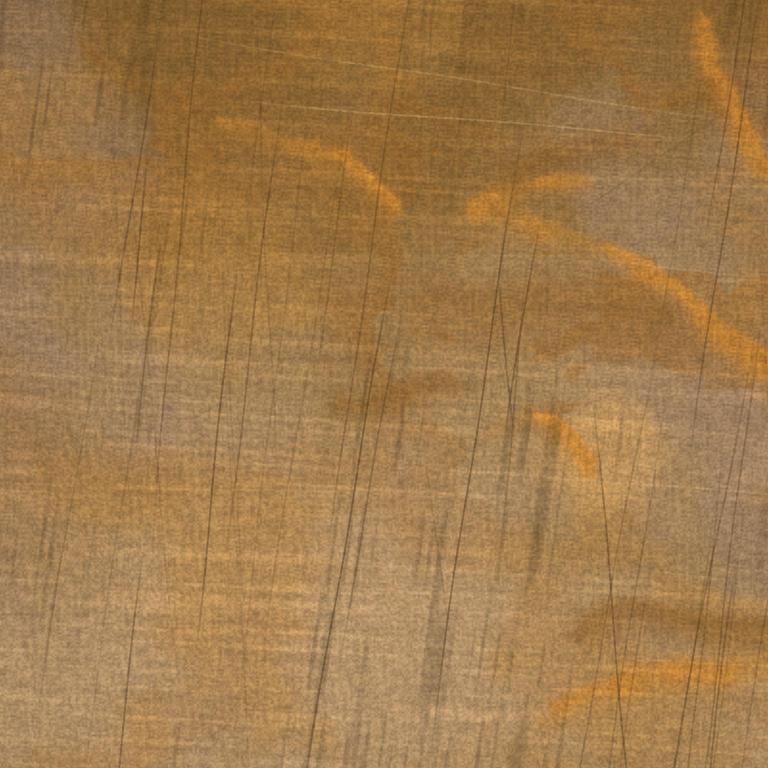
A Shadertoy shader for this texture:

```glsl
float hash(vec2 p) {
    return fract(sin(dot(p, vec2(127.1, 311.7))) * 43758.5453);
}

float noise(vec2 p) {
    vec2 cell = floor(p), f = fract(p);
    f = f * f * (3.0 - 2.0 * f);
    return mix(mix(hash(cell), hash(cell + vec2(1, 0)), f.x),
               mix(hash(cell + vec2(0, 1)), hash(cell + vec2(1, 1)), f.x), f.y);
}

float fbm(vec2 p) {
    float sum = 0.0, amp = 0.52;
    for (int i = 0; i < 5; i++) {
        sum += amp * noise(p);
        p = mat2(0.8, 0.6, -0.6, 0.8) * p * 2.03 + 17.3;
        amp *= 0.5;
    }
    return sum;
}

// Soft band from a to b, steeper on its left side
float vein(vec2 p, vec2 a, vec2 b, float width) {
    vec2 ab = b - a, ap = p - a;
    float t = clamp(dot(ap, ab) / dot(ab, ab), 0.0, 1.0);
    float d = length(ap - ab * t) / width;
    d *= ab.x * ap.y > ab.y * ap.x ? 1.7 : 0.85;
    return exp(-d * d);
}

// Scattered long hairlines running along y
float scratches(vec2 p, float seed, int count, float lean, float spread) {
    float sum = 0.0;
    for (int i = 0; i < count; i++) {
        vec2 id = vec2(float(i) + 1.0, seed);
        float slope = lean + spread * (hash(id + 3.1) - 0.5);
        float along = p.y - hash(id + 5.7);
        float bend = 0.012 * along * along + 0.0015 * sin(along * 14.0 + id.x);
        float d = abs(p.x - hash(id) * 1.2 + 0.1 - slope * along - bend);
        float reach = 0.12 + 0.5 * hash(id + 9.2);
        float fade = 1.0 - smoothstep(reach * 0.4, reach, abs(along));
        float line = 1.0 - smoothstep(0.0003, 0.0022, d);
        sum += line * fade * (0.25 + 0.75 * pow(hash(id + 7.9), 2.0));
    }
    return min(sum, 1.0);
}

void mainImage(out vec4 fragColor, in vec2 fragCoord) {
    vec2 uv = fragCoord / iResolution.xy;
    vec2 warp = vec2(fbm(uv * 5.0 + 2.0), fbm(uv * 5.0 + 31.0)) - 0.5;
    vec2 p = uv + 0.13 * warp;
    float cloud = fbm(p * vec2(2.5, 4.0) + 8.0);
    float patches = fbm(p * vec2(3.0, 5.5) + 51.0);

    // Aged cloth, brown above and pale below
    float height = uv.y + 0.7 * (cloud - 0.5) + 0.08 * (uv.x - 0.5);
    vec3 color = mix(vec3(0.70, 0.565, 0.405), vec3(0.625, 0.495, 0.325), smoothstep(0.05, 0.6, height));
    color = mix(color, vec3(0.53, 0.385, 0.19), smoothstep(0.5, 0.98, height));
    float mauve = smoothstep(0.48, 0.66, fbm(p * vec2(3.5, 2.5) + 77.0));
    color = mix(color, vec3(0.61, 0.49, 0.385), 0.6 * mauve);

    // Rusty patches with a crisp tide line on one side
    float rust = smoothstep(0.53, 0.56, patches) * (1.0 - smoothstep(0.56, 0.72, patches));
    color = mix(color, vec3(0.60, 0.405, 0.18), 0.55 * rust * smoothstep(0.15, 0.65, uv.y));
    float tan_ = smoothstep(0.5, 0.7, fbm(p * vec2(4.0, 6.0) + 120.0));
    color = mix(color, vec3(0.68, 0.49, 0.24), 0.45 * tan_);

    // Dark folds beside the orange veins
    vec2 q = uv + 0.09 * warp;
    float fold = vein(q, vec2(0.58, 0.63), vec2(0.83, 0.60), 0.055)
               + vein(q, vec2(0.42, 0.49), vec2(0.60, 0.52), 0.020)
               + vein(q, vec2(0.68, 0.78), vec2(0.82, 0.84), 0.030)
               + vein(q, vec2(0.76, 0.17), vec2(1.02, 0.20), 0.025);
    color = mix(color, vec3(0.54, 0.365, 0.16), 0.55 * min(fold, 1.0));

    // Pale worn spot
    float worn = length((q - vec2(0.765, 0.395)) / vec2(0.085, 0.085));
    worn = 1.0 - smoothstep(0.55, 1.1, worn + 1.4 * (patches - 0.5));
    color = mix(color, vec3(0.79, 0.61, 0.37), 0.6 * worn);

    // Orange veins
    float orange = vein(q, vec2(0.64, 0.75), vec2(0.84, 0.65), 0.018)
                 + vein(q, vec2(0.84, 0.65), vec2(1.03, 0.49), 0.018)
                 + vein(q, vec2(0.64, 0.75), vec2(0.78, 0.78), 0.012)
                 + vein(q, vec2(0.30, 0.84), vec2(0.43, 0.81), 0.015)
                 + vein(q, vec2(0.43, 0.81), vec2(0.51, 0.75), 0.012)
                 + vein(q, vec2(0.93, 0.98), vec2(1.01, 0.79), 0.016)
                 + vein(q, vec2(0.73, 0.07), vec2(1.03, 0.16), 0.022)
                 + vein(q, vec2(0.69, 0.45), vec2(0.75, 0.38), 0.014);
    orange *= 0.45 + 0.8 * smoothstep(0.3, 0.65, fbm(uv * 12.0 + 4.0));
    color = mix(color, vec3(0.78, 0.51, 0.19), 0.75 * min(orange, 1.0));

    // Slanted fibres and rubbed horizontal streaks
    float slant = uv.x - 0.14 * uv.y;
    float fibre = noise(vec2(slant * 150.0, uv.y * 7.0));
    float fibreZone = smoothstep(0.35, 0.65, noise(vec2(slant * 7.0, uv.y * 3.0) + 40.0));
    color *= 1.0 - 0.15 * fibreZone * smoothstep(0.58, 0.95, fibre);
    float rub = noise(vec2(uv.x * 5.0, (uv.y + 0.06 * uv.x) * 130.0));
    color *= 1.0 + 0.09 * smoothstep(0.6, 1.0, rub) - 0.03 * smoothstep(0.4, 0.0, rub);

    // Dark upright scratches, pale flat ones
    float dark = scratches(uv, 1.0, 36, 0.14, 0.10) + 0.8 * scratches(uv, 2.0, 12, -0.08, 0.10)
               + 0.5 * scratches(uv.yx, 3.0, 4, 0.45, 0.5);
    color = mix(color, vec3(0.29, 0.20, 0.11), 0.5 * min(dark, 1.0));
    color = mix(color, vec3(0.84, 0.71, 0.50), 0.4 * scratches(uv.yx, 4.0, 14, -0.09, 0.14));

    // Woven grain
    float weave = noise(uv * vec2(90.0, 330.0)) + noise(uv * vec2(330.0, 90.0) + 60.0) - 1.0;
    float grain = noise(uv * 400.0 + 9.0) - 0.5;
    color *= 1.0 + 0.11 * weave + 0.19 * grain;

    // Slightly shaded corners
    color *= 1.03 - 0.16 * dot(uv - 0.5, uv - 0.5);
    fragColor = vec4(clamp(color, 0.0, 1.0), 1.0);
}
```
